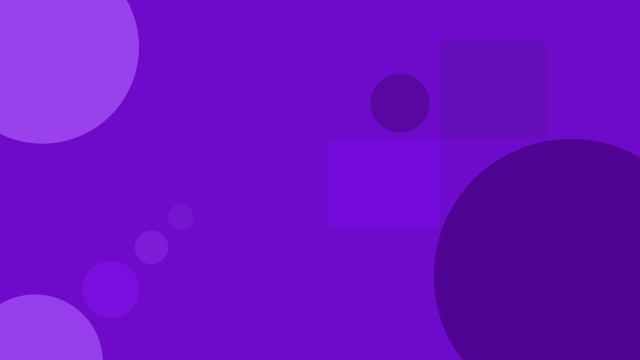
This background is drawn by a Shadertoy shader. Its source:

```glsl
// Flat violet backdrop with overlapping discs and two softly rounded panels.

// Lengths are in canvas heights; discs are (centre x, centre y, radius).
const vec3 DISC_TOP_LEFT    = vec3(0.118, 0.869, 0.268);
const vec3 DISC_BOTTOM_LEFT = vec3(0.097, -0.007, 0.189);
const vec3 DISC_LARGE       = vec3(1.586, 0.233, 0.381);
const vec3 DISC_DARK        = vec3(1.111, 0.713, 0.082);
const vec3 TRAIL_LARGE      = vec3(0.308, 0.196, 0.079);
const vec3 TRAIL_MEDIUM     = vec3(0.421, 0.3125, 0.0463);
const vec3 TRAIL_SMALL      = vec3(0.502, 0.397, 0.035);

// Panels are (centre x, centre y, half width, half height).
const vec4 PANEL_DARK   = vec4(1.370, 0.7505, 0.152, 0.135);
const vec4 PANEL_BRIGHT = vec4(1.065, 0.487, 0.155, 0.1265);
const float CORNER_RADIUS = 0.018;

const vec3 VIOLET        = vec3(0.430, 0.045, 0.795);
const vec3 LILAC         = vec3(0.604, 0.255, 0.935);
const vec3 LILAC_DEEP    = vec3(0.590, 0.245, 0.920);
const vec3 INDIGO        = vec3(0.310, 0.012, 0.575);
const vec3 PLUM          = vec3(0.350, 0.025, 0.640);
const vec3 PANEL_SHADE   = vec3(0.398, 0.050, 0.720);
const vec3 PANEL_GLOW    = vec3(0.455, 0.043, 0.855);
const vec3 TRAIL_VIVID   = vec3(0.475, 0.055, 0.870);
const vec3 TRAIL_PALE    = vec3(0.490, 0.105, 0.840);
const vec3 TRAIL_FAINT   = vec3(0.460, 0.085, 0.810);

float discDistance(vec2 p, vec3 disc) {
    return length(p - disc.xy) - disc.z;
}

float panelDistance(vec2 p, vec4 panel) {
    vec2 q = abs(p - panel.xy) - panel.zw + CORNER_RADIUS;
    return length(max(q, 0.0)) + min(max(q.x, q.y), 0.0) - CORNER_RADIUS;
}

// Lays a shape over the colour, with an edge one pixel wide.
void paint(inout vec3 color, vec3 tint, float dist) {
    float coverage = clamp(0.5 - dist * iResolution.y, 0.0, 1.0);
    color = mix(color, tint, coverage);
}

void mainImage(out vec4 fragColor, in vec2 fragCoord) {
    vec2 p = fragCoord / iResolution.y;
    vec3 color = VIOLET;

    // Panels
    paint(color, PANEL_SHADE, panelDistance(p, PANEL_DARK));
    paint(color, PANEL_GLOW, panelDistance(p, PANEL_BRIGHT));

    // Diagonal trail of discs
    paint(color, TRAIL_VIVID, discDistance(p, TRAIL_LARGE));
    paint(color, TRAIL_PALE, discDistance(p, TRAIL_MEDIUM));
    paint(color, TRAIL_FAINT, discDistance(p, TRAIL_SMALL));

    // Corner discs and the dark accent
    paint(color, LILAC, discDistance(p, DISC_TOP_LEFT));
    paint(color, LILAC_DEEP, discDistance(p, DISC_BOTTOM_LEFT));
    paint(color, INDIGO, discDistance(p, DISC_LARGE));
    paint(color, PLUM, discDistance(p, DISC_DARK));

    fragColor = vec4(color, 1.0);
}
```
